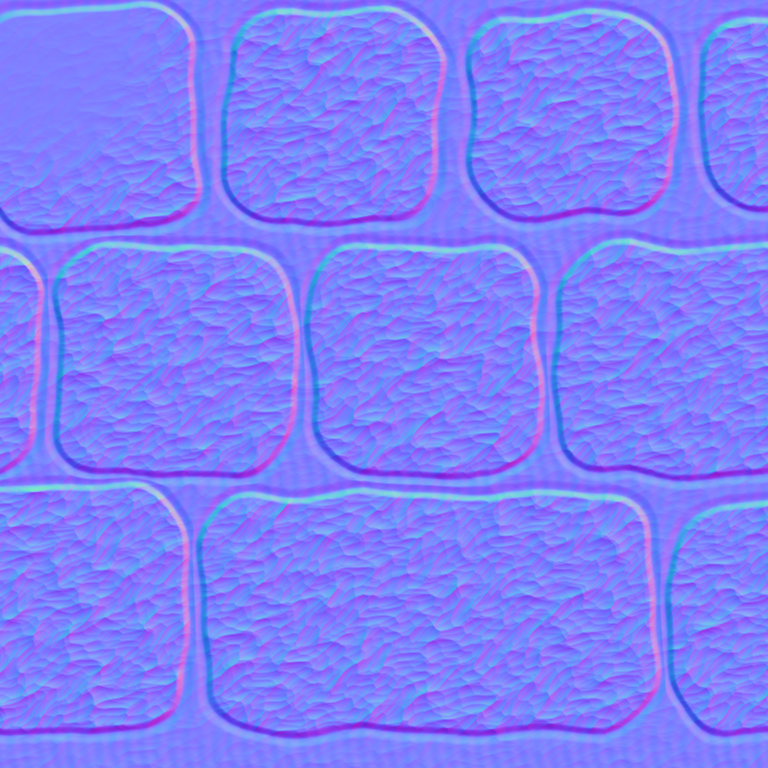
A three.js fragment shader for this texture map:

```glsl
// Normal map of rough rounded stone blocks in three courses with mortar between.
// A height field joins wobbly rounded boxes, a lipped rim and creased cellular
// grain; its slope, taken by central differences, becomes the normal colour.
varying vec2 vUv;

vec2 hash2(vec2 c) {
  return fract(sin(vec2(dot(c, vec2(127.1, 311.7)), dot(c, vec2(269.5, 183.3)))) * 43758.5);
}

// Squared distance to the nearest scattered point: bowls parted by sharp creases.
float cellular(vec2 p) {
  vec2 cell = floor(p), f = fract(p);
  float nearest = 4.0;
  for (int y = -1; y <= 1; y++) {
    for (int x = -1; x <= 1; x++) {
      vec2 o = vec2(float(x), float(y));
      vec2 v = o + hash2(cell + o) - f;
      nearest = min(nearest, dot(v, v));
    }
  }
  return nearest;
}

float roundedBox(vec2 p, vec2 halfSize, float radius) {
  vec2 q = abs(p) - halfSize + radius;
  return length(max(q, 0.0)) + min(max(q.x, q.y), 0.0) - radius;
}

// Uneven outline: slow waves plus pointed notches, different for each stone.
vec2 wobble(vec2 p, float seed) {
  vec2 t = p.yx + seed * vec2(0.37, 0.61);
  return 0.0035 * sin(t * vec2(23.0, 27.0))
       + 0.0020 * sin(t * vec2(57.0, 49.0) + seed)
       + 0.0050 * (abs(sin(t * vec2(13.0, 17.0) + seed * 2.0)) - 0.6);
}

// Signed distance to the nearest stone, negative inside.
float stones(vec2 p) {
  float d = 1.0;
  for (int row = 0; row < 3; row++) {
    // Centres of the upright joints, from left to right.
    vec4 joints = row == 0 ? vec4(-0.050, 0.275, 0.591, 0.895)
                : row == 1 ? vec4(-0.270, 0.062, 0.394, 0.714)
                           : vec4(-0.070, 0.253, 0.863, 1.300);
    float gap = row == 0 ? 0.018 : 0.010;
    for (int i = 0; i < 4; i++) {
      float k = float(i);
      // Bottom and top of each stone; the courses taper to the right.
      vec2 span = row == 0 ? vec2(0.700 + 0.009 * k, 0.992 - 0.0045 * k)
                : row == 1 ? vec2(0.381, 0.681)
                           : vec2(0.047, 0.369 - 0.011 * k);
      vec2 low = vec2(joints.x + gap, span.x);
      vec2 high = vec2(joints.y - gap, span.y);
      vec2 q = p + wobble(p, k + 4.0 * float(row)) - 0.5 * (low + high);
      d = min(d, roundedBox(q, 0.5 * (high - low), 0.072));
      joints = vec4(joints.yzw, 1.6);
    }
  }
  return d;
}

// Wrinkles stretched along a rising diagonal, in two sizes.
float grain(vec2 p) {
  vec2 q = vec2(dot(p, vec2(0.87, 0.50)) * 0.55, dot(p, vec2(-0.50, 0.87)));
  q += 0.005 * sin(q.yx * vec2(83.0, 61.0)) + 0.002 * sin(q.yx * 190.0 + 1.0);
  return 0.0042 * cellular(q * 45.0) + 0.0022 * cellular(q * 95.0 + 17.0);
}

float height(vec2 p) {
  float d = stones(p);
  float mortar = smoothstep(-0.008, 0.002, d);

  // Steep rim falling to a shallow groove, then a soft rise into the mortar.
  float h = 0.0048 * (1.0 - mortar) + 0.0022 * smoothstep(0.002, 0.014, d);

  // The upper left stone is worn smooth; mortar has fainter grain.
  float wear = mix(0.15, 1.0, smoothstep(0.08, 0.27, distance(p, vec2(0.05, 0.94))));
  h += grain(p) * wear * mix(1.0, 0.3, mortar);

  // Fine upright streaks in the mortar.
  return h + 0.0002 * mortar * sin(p.x * 330.0 + 2.0 * sin(p.y * 47.0));
}

void main() {
  vec2 e = vec2(0.0013, 0.0);
  vec2 slope = vec2(height(vUv + e.xy) - height(vUv - e.xy),
                    height(vUv + e.yx) - height(vUv - e.yx)) / (2.0 * e.x);
  gl_FragColor = vec4(normalize(vec3(-slope, 1.0)) * 0.5 + 0.5, 1.0);
}
```
